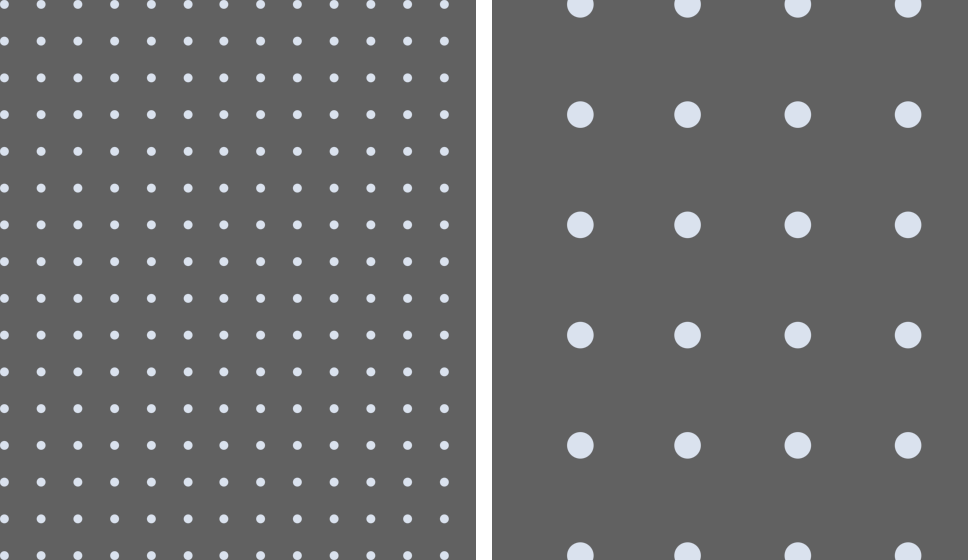
Left, the full canvas; right, a detail of the centre.
A Shadertoy shader for this pattern:

```glsl
const vec3 BACKGROUND = vec3(0.38);
const vec3 DOT_COLOR = vec3(0.855, 0.885, 0.935);

// Lengths are fractions of the canvas height
const float PITCH = 0.065625;
const float DOT_RADIUS = 0.0079;
const float MARGIN = 0.0078;
const vec2 LAST_CELL = vec2(12.0, 15.0);

// The right-hand block of columns sits slightly closer to the left one
const float SEAM_X = 0.368;
const float SEAM_SHIFT = 0.0018;

vec2 closeSeam(vec2 p, float seamX, float shift) {
    return p + vec2(shift * step(seamX, p.x), 0.0);
}

// Signed distance to the nearest dot of a bounded grid
float dotGrid(vec2 p, float pitch, float radius, vec2 lastCell) {
    vec2 cell = clamp(round(p / pitch), vec2(0.0), lastCell);
    return length(p - cell * pitch) - radius;
}

float coverage(float dist, float pixel) {
    return 1.0 - smoothstep(-0.75 * pixel, 0.75 * pixel, dist);
}

void mainImage(out vec4 fragColor, in vec2 fragCoord) {
    float pixel = 1.0 / iResolution.y;

    // Measure from the top left corner
    vec2 p = vec2(fragCoord.x, iResolution.y - fragCoord.y) * pixel;
    vec2 gridPoint = closeSeam(p, SEAM_X, SEAM_SHIFT) - MARGIN;

    float dist = dotGrid(gridPoint, PITCH, DOT_RADIUS, LAST_CELL);
    vec3 color = mix(BACKGROUND, DOT_COLOR, coverage(dist, pixel));
    fragColor = vec4(color, 1.0);
}
```
